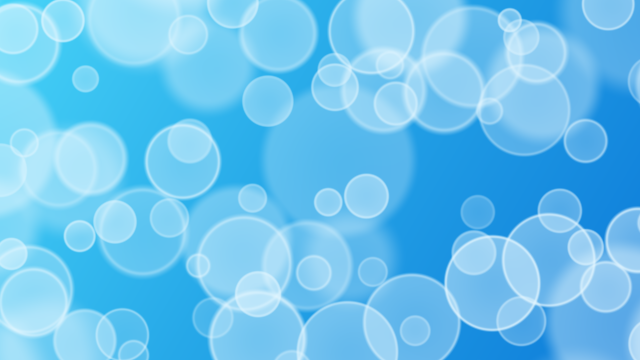
Write a Shadertoy shader that draws this background.

```glsl
const vec3 GLOW = vec3(0.90, 0.97, 1.0);

vec3 hash3(vec2 cell, float seed) {
    vec3 q = fract(vec3(cell.xyx + seed) * vec3(0.1031, 0.1030, 0.0973));
    q += dot(q, q.yxz + 33.33);
    return fract((q.xxy + q.yzz) * q.zyx);
}

// Diagonal gradient from cyan (upper left) to deep blue (lower right)
vec3 skyGradient(vec2 uv) {
    float t = 0.75 * uv.x + 0.25 * (1.0 - uv.y);
    vec3 cyan = vec3(0.28, 0.83, 0.97);
    vec3 azure = vec3(0.15, 0.66, 0.91);
    vec3 deep = vec3(0.05, 0.48, 0.85);
    return t < 0.45 ? mix(cyan, azure, t / 0.45)
                    : mix(azure, deep, (t - 0.45) / 0.55);
}

// Opacity of one translucent disc with a brighter rim
float discOpacity(float dist, float radius, float blur, float body, float rim) {
    float d = dist - radius;
    float fill = 1.0 - smoothstep(-blur, blur, d);
    float rimWidth = 0.0025 + 0.3 * blur;
    float offset = (d + blur + 0.5 * rimWidth) / rimWidth;
    float shade = mix(0.9, 1.06, smoothstep(0.0, 1.0, dist / radius));
    return clamp(fill * (body * shade + rim * exp(-offset * offset)), 0.0, 1.0);
}

// Light passing through one cellular layer of scattered discs
float layerTransmission(vec2 p, float cellSize, vec2 radii, vec2 bodies,
                        float blur, float rim, float seed) {
    vec2 home = floor(p / cellSize);
    float pixel = 1.0 / iResolution.y;
    float clearness = 1.0;
    for (int j = -1; j <= 1; j++) {
        for (int i = -1; i <= 1; i++) {
            vec2 cell = home + vec2(i, j);
            vec3 place = hash3(cell + 40.0, seed);
            vec3 look = hash3(cell + 90.0, seed + 17.0);
            vec2 center = (cell + mix(vec2(0.04), vec2(0.96), place.xy)) * cellSize;
            float radius = mix(radii.x, radii.y, place.z);
            float body = mix(bodies.x, bodies.y, look.x);
            float softness = max(blur * mix(0.5, 1.5, look.y), pixel);
            float rimGlow = rim * mix(0.4, 1.4, look.z);
            clearness *= 1.0 - discOpacity(length(p - center), radius,
                                           softness, body, rimGlow);
        }
    }
    return clearness;
}

void mainImage(out vec4 fragColor, in vec2 fragCoord) {
    vec2 uv = fragCoord / iResolution.xy;
    vec2 p = fragCoord / iResolution.y;

    // Far blurred lights, middle discs, near small discs
    float clearness = layerTransmission(p, 0.45, vec2(0.12, 0.22),
                                        vec2(0.26, 0.50), 0.032, 0.0, 3.0);
    clearness *= layerTransmission(p + 0.13, 0.31, vec2(0.085, 0.145),
                                   vec2(0.25, 0.46), 0.006, 0.24, 11.0);
    clearness *= layerTransmission(p + 0.07, 0.215, vec2(0.034, 0.076),
                                   vec2(0.18, 0.48), 0.0025, 0.22, 29.0);

    fragColor = vec4(mix(GLOW, skyGradient(uv), clearness), 1.0);
}
```
